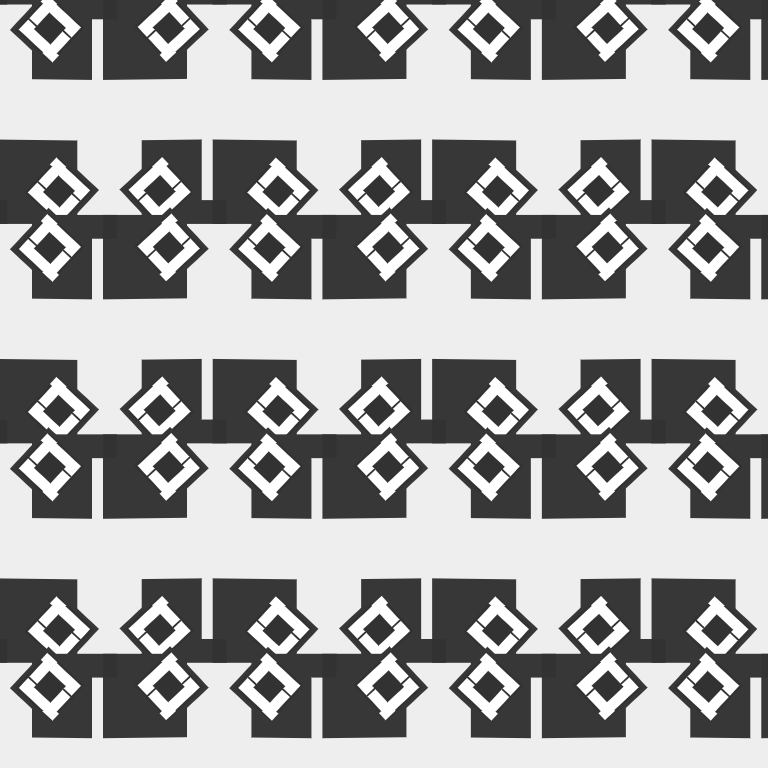
Reproduce this pattern procedurally as a Shadertoy shader.

```glsl
float box(vec2 p, vec2 lo, vec2 hi) {
    vec2 d = abs(p - 0.5 * (lo + hi)) - 0.5 * (hi - lo);
    return length(max(d, 0.0)) + min(max(d.x, d.y), 0.0);
}

float square(vec2 p, float halfSide) {
    return box(p, vec2(-halfSide), vec2(halfSide));
}

float fill(float d, float pixel) {
    return clamp(0.5 - d / pixel, 0.0, 1.0);
}

// Two interlocking brackets with a serif and a slit on each side
float brackets(vec2 q) {
    q = q.y < 0.0 ? -q : q;
    float d = max(square(q, 22.0), -square(q, 11.3));
    d = min(d, box(q, vec2(-23.0, 11.3), vec2(-13.5, 25.0)));
    return max(d, -box(q, vec2(6.5, 9.0), vec2(8.3, 30.0)));
}

void paintDiamond(inout vec3 color, vec2 p, float pixel) {
    vec2 q = vec2(dot(p, vec2(0.682, 0.731)), dot(p, vec2(0.731, -0.682)));
    color = mix(color, vec3(0.215), fill(square(q, 28.3), pixel));
    color = mix(color, vec3(0.195), fill(square(q, 24.5), pixel));
    color = mix(color, vec3(1.0), fill(brackets(q), pixel));
}

// Two unequal blocks joined by a bar, with a diamond on each
void paintMotif(inout vec3 color, vec2 p, float pixel) {
    float hem = 80.0 - 0.012 * abs(p.x);
    float blocks = box(p, vec2(-65.4, -4.5), vec2(89.6, hem));
    float gap = box(p, vec2(-5.4, 19.3), vec2(5.6, 100.0));
    color = mix(color, vec3(0.215), fill(max(blocks, -gap), pixel));
    float joint = box(p, vec2(5.6, -4.5), vec2(19.5, 19.3));
    color = mix(color, vec3(0.195), fill(joint, pixel));

    paintDiamond(color, vec2(-47.5 - p.x, p.y - 28.5), pixel);
    paintDiamond(color, p - vec2(71.3, 28.0), pixel);
}

void mainImage(out vec4 fragColor, in vec2 fragCoord) {
    // The canvas spans 3.5 periods each way, measured from the top left
    float period = 768.0 / 3.5;
    float pixel = 768.0 / iResolution.y;
    vec2 p = fragCoord / iResolution.xy * 768.0;
    p.y = 768.0 - p.y;
    p.y = mod(p.y + 0.5 * period, period) - 0.5 * period;

    vec3 color = vec3(0.933);
    // Glide reflection: the flipped copy lies half a period across, underneath
    for (int i = 1; i >= 0; i--) {
        float x = p.x - 97.4 - float(i) * 0.5 * period;
        x = mod(x - 12.0 + 0.5 * period, period) - 0.5 * period + 12.0;
        paintMotif(color, vec2(x, i == 1 ? -p.y : p.y), pixel);
    }
    fragColor = vec4(color, 1.0);
}
```
